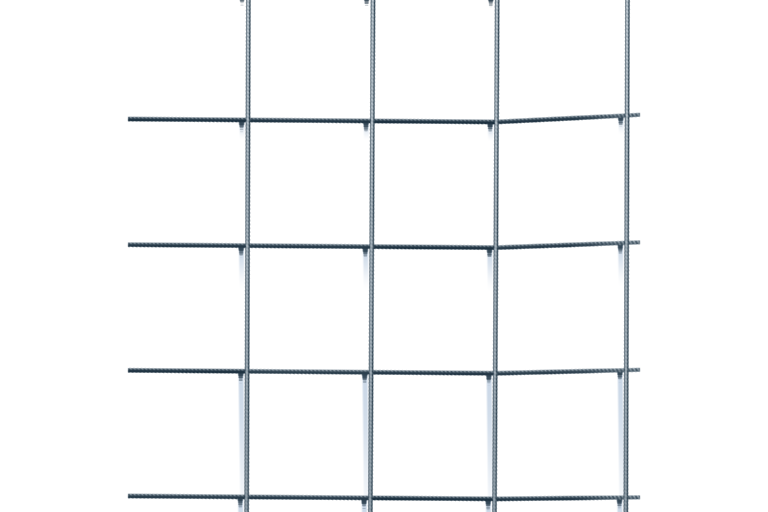
Write a Shadertoy shader that draws this pattern.

```glsl
// Welded mesh of ribbed steel wire on white, with soft shadows at the joints.
#define COLUMNS 4
#define ROWS 4
#define PITCH vec2(0.2425, 0.2454)   // mesh opening, in canvas heights
#define FIRST vec2(0.4835, 0.7676)   // first upright, top crossbar
#define HALF_WIDTH 0.0044            // wire half width
#define RIB_PITCH 0.0075             // spacing of the ribs along a wire
#define PANEL vec2(0.25, 1.25)       // left and right ends of the mesh
#define DARK_STEEL vec3(0.10, 0.18, 0.24)
#define MID_STEEL vec3(0.36, 0.43, 0.48)
#define LIGHT_STEEL vec3(0.76, 0.80, 0.83)
#define SHADOW vec3(0.76, 0.82, 0.89)

float hash(vec2 p) {
    return fract(sin(dot(p, vec2(127.1, 311.7))) * 43758.5453);
}

// Antialiased coverage of a band of half width w around d = 0
float band(float d, float w, float px) {
    return clamp((w - abs(d)) / (px * 1.4) + 0.5, 0.0, 1.0);
}

// Slanted ribs with a random strength each, faded when finer than a pixel
float ribs(float along, float across, float seed, float px) {
    float s = (along + across * 0.5) / RIB_PITCH;
    float strength = 0.6 + 0.4 * hash(vec2(floor(s), seed));
    float visible = 1.0 - smoothstep(0.35, 0.7, px / RIB_PITCH);
    return 0.5 + 0.5 * sin(6.2832 * s) * strength * visible;
}

// Crossbar height: a slight sag, then a lift on the right of the upper rows
float barHeight(float row, float x) {
    float u = x - PANEL.x;
    float lift = 0.05 - 0.013 * max(row, 0.0);
    return FIRST.y - row * PITCH.y - 0.008 * min(u, 0.72) + lift * max(u - 0.72, 0.0);
}

// Upright position: a slight lean, and a wider last opening
float uprightX(float col, float y) {
    float lean = 0.002 + 0.004 * hash(vec2(col, 4.0));
    float widen = col > float(COLUMNS) - 1.5 ? 0.013 : 0.0;
    return FIRST.x + col * PITCH.x + widen + lean * (y - 0.5);
}

// Shadows under each joint: a pale strip that grows down the mesh
vec3 addStrips(vec3 color, vec2 p, float x) {
    for (int j = 0; j < ROWS; j++) {
        float row = float(j);
        float drop = barHeight(row, x) - p.y;
        float reach = row < 1.5 ? 0.04 + 0.05 * row : 0.36;
        float fade = step(0.0, drop) * step(drop, PITCH.y) * (1.0 - smoothstep(0.0, reach, drop));
        float d = p.x - x + 0.012 - 0.016 * drop;
        float soft = 1.0 - smoothstep(0.002, 0.0075, abs(d));
        color = mix(color, SHADOW, soft * fade * 0.85);
    }
    return color;
}

// Short dark wire end seen below a crossbar, left of the upright
vec3 addStub(vec3 color, vec2 p, vec2 joint, float seed) {
    vec2 d = vec2(p.x - joint.x + 0.0125, joint.y - p.y);
    float size = 0.020 + 0.007 * hash(vec2(seed, joint.x));
    float width = mix(0.007, 0.002, clamp(d.y / size, 0.0, 1.0));
    float shape = 1.0 - smoothstep(width * 0.5, width + 0.0015, abs(d.x));
    float fade = step(0.0, d.y) * (1.0 - smoothstep(size * 0.3, size, d.y));
    return mix(color, DARK_STEEL, shape * fade * 0.85);
}

// Crossbar: dark below, ribs catching light on top, paler past the last upright
vec3 addCrossbar(vec3 color, vec2 p, float row, float px) {
    float d = p.y - barHeight(row, p.x);
    float rib = ribs(p.x, d, row, px);
    float top = smoothstep(-0.3, 1.0, d / HALF_WIDTH);
    float worn = 0.12 * hash(vec2(floor(p.x / PITCH.x), row));
    float pale = smoothstep(0.85, 1.0, p.x - PANEL.x);
    vec3 steel = mix(DARK_STEEL, LIGHT_STEEL, top * (0.25 + 0.5 * rib) + worn);
    steel = mix(steel, mix(MID_STEEL, LIGHT_STEEL, rib), pale * 0.55);
    float width = HALF_WIDTH * (1.0 - 0.12 * pale) + 0.0006 * (rib - 0.5);
    return mix(color, steel, band(d, width, px));
}

// Upright: bright core between dark edges, darker toward the bottom
vec3 addUpright(vec3 color, vec2 p, float col, float px) {
    float d = p.x - uprightX(col, p.y);
    float rib = ribs(p.y, d, col + 20.0, px);
    float edge = smoothstep(0.15, 0.9, abs(d / HALF_WIDTH + 0.15));
    float light = mix(0.55, 1.0, p.y) * (0.65 + 0.35 * rib);
    vec3 core = mix(MID_STEEL, LIGHT_STEEL, light);
    vec3 steel = mix(core, mix(DARK_STEEL, MID_STEEL, 0.5 * rib + 0.25), edge);
    return mix(color, steel, band(d, HALF_WIDTH + 0.0006 * (rib - 0.5), px));
}

void mainImage(out vec4 fragColor, in vec2 fragCoord) {
    vec2 p = fragCoord / iResolution.xy * vec2(1.5, 1.0);
    float px = 1.0 / iResolution.y;
    vec3 color = vec3(1.0);

    for (int i = 0; i < COLUMNS; i++)
        color = addStrips(color, p, uprightX(float(i), p.y));

    // Row -1 lies just above the canvas; only its stubs reach in
    for (int j = -1; j < ROWS; j++) {
        float row = float(j);
        for (int i = 0; i < COLUMNS; i++) {
            float x = uprightX(float(i), p.y);
            color = addStub(color, p, vec2(x, barHeight(row, x)), row);
        }
        color = addCrossbar(color, p, row, px);
    }

    for (int i = 0; i < COLUMNS; i++)
        color = addUpright(color, p, float(i), px);

    // White margins on both sides
    float inside = band(p.x - 0.5 * (PANEL.x + PANEL.y), 0.5 * (PANEL.y - PANEL.x), px);
    fragColor = vec4(mix(vec3(1.0), color, inside), 1.0);
}
```
